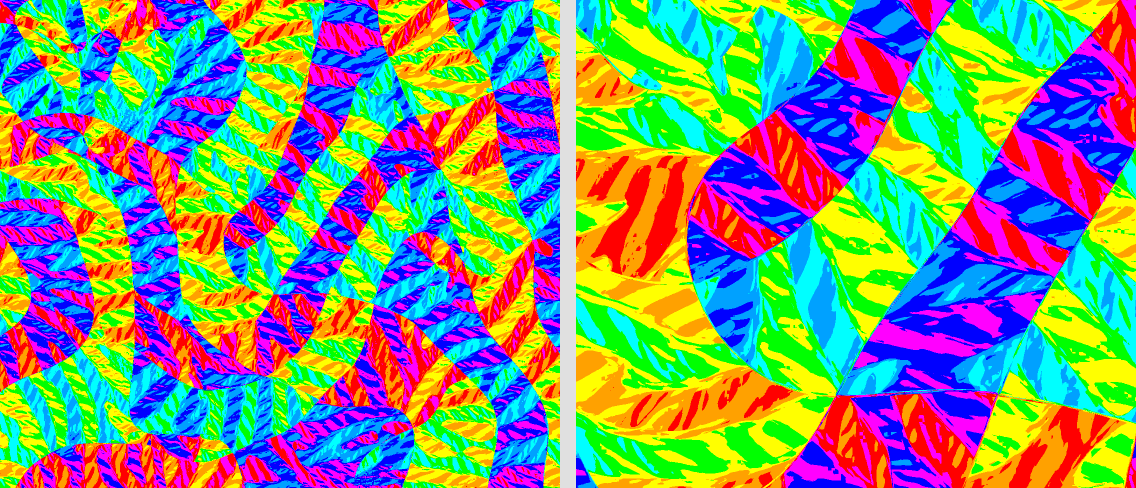
Left, the full canvas; right, a detail of the centre.
Give the GLSL for this texture map, as a Shadertoy shader.

```glsl
// Terrain aspect map: eroded ridges and gullies coloured by the compass direction they face.

const vec3 aspectColors[8] = vec3[8](
    vec3(1.0, 0.0, 0.0),    // north
    vec3(1.0, 0.63, 0.0),   // north-east
    vec3(1.0, 1.0, 0.0),    // east
    vec3(0.0, 1.0, 0.0),    // south-east
    vec3(0.0, 1.0, 1.0),    // south
    vec3(0.0, 0.63, 1.0),   // south-west
    vec3(0.0, 0.0, 1.0),    // west
    vec3(1.0, 0.0, 1.0));   // north-west

vec2 hash2(vec2 p) {
    p = vec2(dot(p, vec2(127.1, 311.7)), dot(p, vec2(269.5, 183.3)));
    return fract(sin(p) * 43758.5);
}

float noise(vec2 p) {
    vec2 i = floor(p), f = fract(p);
    f = f * f * (3.0 - 2.0 * f);
    return mix(mix(hash2(i).x, hash2(i + vec2(1, 0)).x, f.x),
               mix(hash2(i + vec2(0, 1)).x, hash2(i + vec2(1, 1)).x, f.x), f.y);
}

// Triangle wave: sharp crests and sharp valley floors
float fold(float x) {
    return abs(fract(x) - 0.5);
}

// Two crossing families of warped ridges, the stronger one running north-south
float ridges(vec2 p) {
    float warpA = 1.7 * noise(p * 2.3 + 4.0) + 0.35 * noise(p * 6.0);
    float warpB = 1.6 * noise(p * 2.6 + 19.0) + 0.35 * noise(p * 7.0 + 8.0);
    return fold(2.5 * p.x + 0.7 * p.y + warpA)
         + 0.75 * fold(2.1 * p.y - 0.8 * p.x + warpB);
}

vec2 ridgeSlope(vec2 p) {
    vec2 e = vec2(0.0015, 0.0);
    return vec2(ridges(p + e.xy) - ridges(p - e.xy),
                ridges(p + e.yx) - ridges(p - e.yx)) / (2.0 * e.x);
}

// Slope of channels that run downhill: local waves blended between jittered cells
vec2 gullySlope(vec2 p, vec2 slope, float frequency) {
    vec2 side = vec2(-slope.y, slope.x) / (length(slope) + 1e-4);
    vec2 q = p * frequency, cell = floor(q), wave = vec2(0.0);
    for (int j = -1; j <= 1; j++)
    for (int i = -1; i <= 1; i++) {
        vec2 c = cell + vec2(i, j);
        vec2 d = q - c - 0.25 - 0.5 * hash2(c);
        float weight = max(0.0, 1.4 - dot(d, d));
        float phase = 9.5 * dot(d, side);
        wave += weight * weight * vec2(cos(phase), sin(phase));
    }
    float s = wave.y / (length(wave) + 1e-4);
    return side * clamp(1.8 * s, -1.0, 1.0);
}

vec3 aspectColor(vec2 p) {
    vec2 slope = ridgeSlope(p);
    slope /= length(slope) + 1e-3;

    // Flat basins lose their gullies and turn grainy
    float basin = smoothstep(0.86, 0.95, noise(p * 4.0 + 31.0));
    float relief = 1.0 - 0.85 * basin;
    slope += 0.95 * relief * gullySlope(p, slope, 10.0);
    slope += 0.50 * relief * gullySlope(p, slope, 27.0);
    slope += 0.26 * gullySlope(p, slope, 68.0);
    slope += (0.12 + 0.9 * basin) * (hash2(floor(p * 420.0)) - 0.5);

    // Downhill bearing, clockwise from north, in eight sectors
    float bearing = atan(-slope.x, -slope.y) / 6.28318;
    int sector = int(floor(mod(bearing * 8.0 + 0.5, 8.0)));
    return aspectColors[clamp(sector, 0, 7)];
}

void mainImage(out vec4 fragColor, in vec2 fragCoord) {
    // Four samples smooth the sector edges
    vec3 color = vec3(0.0);
    for (int k = 0; k < 4; k++) {
        vec2 offset = vec2(k % 2, k / 2) * 0.5 - 0.25;
        color += aspectColor((fragCoord + offset) / iResolution.y + 3.0);
    }
    fragColor = vec4(color / 4.0, 1.0);
}
```
